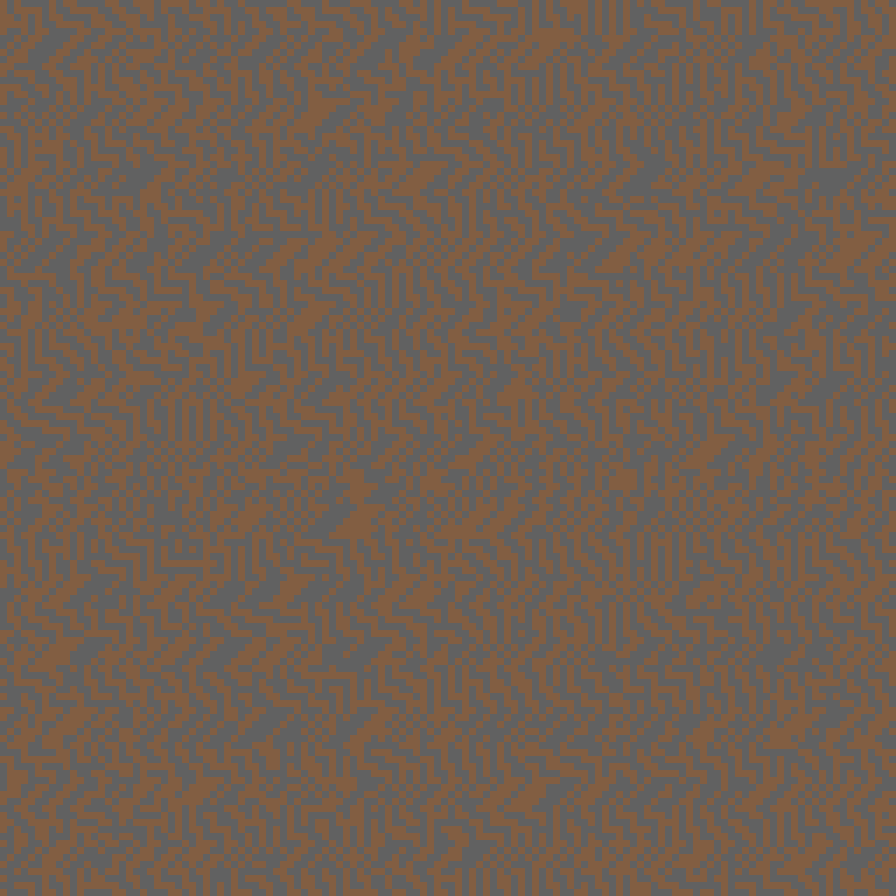
This pattern is drawn by a three.js fragment shader. Its source:

```glsl
// Two-colour woven cloth: bands of slanted blocks alternating with bands of thin stair lines.
varying vec2 vUv;

float hash(vec2 p) {
  vec3 q = fract(vec3(p.xyx) * 0.1031);
  q += dot(q, q.yzx + 33.33);
  return fract((q.x + q.y) * q.z);
}

// Number of colour swaps below a row: none in block bands, one per row in stair bands.
float swapCount(float row) {
  float band = (row - 2.2) / 9.72;
  float rowInBand = fract(band) * 9.72;
  return floor(5.4 * floor(band) + clamp(rowInBand - 4.2, 0.0, 5.4));
}

// Random colour of a diagonal thread, kept for a stretch of rows.
float threadColour(float thread, float row) {
  float stretch = floor(row / 20.0 + hash(vec2(thread, 7.0)));
  return step(0.5, hash(vec2(thread, stretch + 19.0)));
}

// One stitch: 0 is grey, 1 is brown.
float stitch(vec2 cell) {
  float thread = cell.x - cell.y + 160.0;
  // Every fourth thread opposes its neighbour, which keeps the blocks short.
  float opposed = 1.0 - step(0.5, mod(thread, 4.0));
  float colour = threadColour(thread - opposed, cell.y) + opposed;
  // A few stray stitches are flipped.
  float stray = step(hash(cell + 211.0), 0.07);
  return mod(colour + swapCount(cell.y) + stray, 2.0);
}

void main() {
  // Grid of 128 stitches each way, blended across a pixel at the cell borders.
  vec2 grid = vUv * 128.0;
  vec2 cell = floor(grid - 0.5);
  vec2 pixel = clamp(fwidth(grid), 0.0001, 1.0);
  vec2 blend = clamp((fract(grid - 0.5) - 0.5) / pixel + 0.5, 0.0, 1.0);

  float lower = mix(stitch(cell), stitch(cell + vec2(1.0, 0.0)), blend.x);
  float upper = mix(stitch(cell + vec2(0.0, 1.0)), stitch(cell + 1.0), blend.x);
  float brownness = mix(lower, upper, blend.y);

  vec3 grey = vec3(0.38, 0.38, 0.38);
  vec3 brown = vec3(0.51, 0.37, 0.26);
  gl_FragColor = vec4(mix(grey, brown, brownness), 1.0);
}
```
